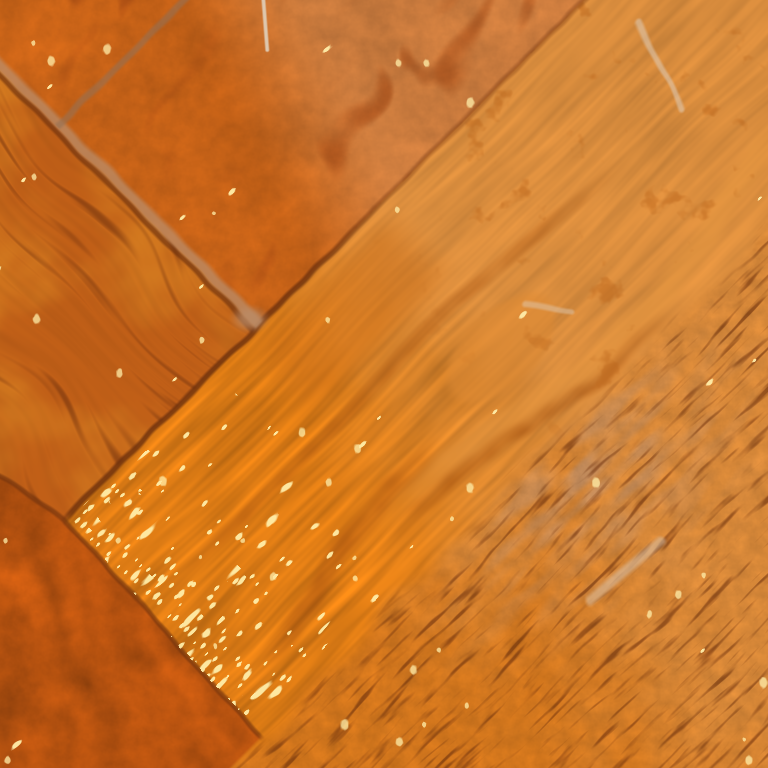
Write a three.js fragment shader that draws this texture.

```glsl
// Varnished herringbone parquet: four boards and a coarse one meet at diagonal seams.
// Diagonal axes (along, across) carry stretched gradient noise for the grain;
// jittered cells add the glints of light on the varnish.
#define MAIN_EDGE 0.24
#define COARSE_EDGE -0.30
#define CROSS_SEAM 0.909
#define GRAIN_DEPTH 0.30
#define PORE_DEPTH 0.62
#define GLINT vec3(1.0, 0.93, 0.66)
#define AMBER vec3(0.86, 0.48, 0.08)
#define TAN vec3(0.85, 0.55, 0.24)
#define RUST vec3(0.75, 0.37, 0.09)
#define UMBER vec3(0.43, 0.19, 0.05)
#define DUST vec3(0.73, 0.55, 0.41)

varying vec2 vUv;

vec2 hash2(vec2 p) {
  p = vec2(dot(p, vec2(127.1, 311.7)), dot(p, vec2(269.5, 183.3)));
  return fract(sin(p) * 43758.55);
}

float noise(vec2 p) {
  vec2 i = floor(p), f = fract(p), s = f * f * f * (f * (f * 6.0 - 15.0) + 10.0);
  vec2 o = vec2(0.0, 1.0);
  float a = dot(hash2(i) * 2.0 - 1.0, f);
  float b = dot(hash2(i + o.yx) * 2.0 - 1.0, f - o.yx);
  float c = dot(hash2(i + o) * 2.0 - 1.0, f - o);
  float d = dot(hash2(i + 1.0) * 2.0 - 1.0, f - 1.0);
  return mix(mix(a, b, s.x), mix(c, d, s.x), s.y);
}

float fbm(vec2 p) {
  float sum = 0.0, amp = 1.0;
  for (int i = 0; i < 4; i++) {
    sum += amp * noise(p);
    p = p * 2.03 + 7.1;
    amp *= 0.55;
  }
  return sum;
}

float line(float d, float w) { return 1.0 - smoothstep(0.2 * w, w, abs(d)); }
float span(float x, float a, float b, float soft) {
  return smoothstep(a - soft, a + soft, x) * (1.0 - smoothstep(b - soft, b + soft, x));
}

float segment(vec2 p, vec2 a, vec2 b, float w) {
  vec2 d = b - a;
  return line(length(p - a - d * clamp(dot(p - a, d) / dot(d, d), 0.0, 1.0)), w);
}

// One jittered, ragged spot per cell; density is the chance that a cell is lit.
float glints(vec2 p, float density) {
  vec2 id = floor(p), r = hash2(id + 3.7);
  vec2 d = fract(p) - 0.5 - (r - 0.5) * 0.4;
  float size = 0.13 + 0.24 * r.x + 0.12 * noise(p * 4.0);
  return (1.0 - smoothstep(size * 0.55, size, length(d))) * step(hash2(id).y, density);
}

void main() {
  vec2 p = vUv;
  float u = p.x + p.y, v = p.y - p.x;
  float wob = 0.006 * noise(p * 24.0);
  float end = p.y + 1.11 * p.x - 0.417 + 0.26 * max(v - MAIN_EDGE, 0.0) + wob;
  float broad = fbm(p * 5.0), fine = fbm(p * 38.0);

  // Main board: straight grain, wavy figure, pale far end
  float gv = v + 0.025 * noise(vec2(u * 3.0, v * 5.0));
  float grain = noise(vec2(u * 3.5, gv * 48.0)) + 0.6 * noise(vec2(u * 7.0, gv * 115.0));
  float pale = smoothstep(0.78, 1.28, u + broad * 0.12 - 0.15 * v);
  vec3 col = mix(AMBER, TAN, pale);
  col *= 1.0 + GRAIN_DEPTH * grain * mix(0.85, 0.45, pale) + 0.07 * broad;
  float wave = -0.215 + 0.035 * cos(6.3 * (u - 0.9)) + 0.02 * noise(vec2(u * 9.0, 2.0));
  float figure = line(v - wave - 0.035, 0.030) * span(u, 0.52, 0.95, 0.08);
  figure += line(v - wave + 0.028, 0.024) * span(u, 0.88, 1.40, 0.10);
  figure += 0.8 * line(gv - 0.012 + 0.08 * max(u - 1.2, 0.0), 0.020) * span(u, 0.55, 1.5, 0.12);
  col = mix(col, vec3(0.65, 0.32, 0.06), 0.60 * min(figure, 1.0) * (0.7 + 0.6 * noise(p * 30.0)));
  col = mix(col, vec3(0.90, 0.59, 0.25), 0.55 * line(v - wave, 0.035) * span(u, 0.9, 1.85, 0.1));
  col = mix(col, vec3(0.77, 0.41, 0.08), 0.45 * span(u, 0.88, 1.22, 0.05) * span(v, 0.06, 0.21, 0.03));
  float knot = length(vec2((u - 1.20) * 0.55, v + 0.105)) + wob;
  col = mix(col, vec3(0.87, 0.54, 0.20), 0.55 * (1.0 - smoothstep(0.06, 0.075, knot)));
  float stain = smoothstep(0.28, 0.55, fbm(p * 17.0)) * smoothstep(1.0, 1.4, u);
  col = mix(col, vec3(0.73, 0.39, 0.10), 0.5 * stain);

  // Coarse board: open pores and dusty worn streaks
  float pores = noise(vec2(u * 9.0, gv * 85.0)) + 0.5 * noise(vec2(u * 22.0, gv * 150.0));
  vec3 coarse = mix(vec3(0.82, 0.46, 0.11), vec3(0.84, 0.53, 0.22), smoothstep(0.6, 1.2, u + broad * 0.3));
  float worn = exp(-pow((u - 1.14) * 4.0, 2.0) - pow((v + 0.40) * 7.0, 2.0));
  coarse = mix(coarse, DUST, worn * smoothstep(-0.25, 0.35, noise(vec2(u * 10.0, v * 38.0))) * 0.75);
  coarse = mix(coarse, UMBER, PORE_DEPTH * smoothstep(0.04, 0.55, pores));
  coarse *= 1.0 + 0.13 * fine;
  col = mix(col, coarse, smoothstep(0.025, -0.025, v - COARSE_EDGE + 0.06 * noise(vec2(u * 6.0, 4.0))));

  // Left board: grain runs down to the right
  float bend = u + 0.10 * noise(vec2(v * 3.5, u * 4.0)) - 0.10 * v * v;
  float rings = noise(vec2(bend * 42.0, v * 3.0)) + 0.5 * noise(vec2(bend * 90.0, v * 6.0));
  vec3 left = mix(RUST, vec3(0.82, 0.47, 0.12), smoothstep(-0.3, 0.4, broad));
  left = mix(left, UMBER, 0.65 * smoothstep(0.08, 0.55, rings)) * (1.0 + 0.10 * rings);
  float beyond = smoothstep(-0.003, 0.003, v - MAIN_EDGE + wob * 0.5);
  col = mix(col, left, beyond);

  // Upper board: red flames, faded toward the top right
  float flame = noise(vec2(p.x * 26.0 - p.y * 13.0, u * 5.0) + 1.5 * noise(p * 9.0));
  vec3 upper = mix(vec3(0.77, 0.38, 0.09), vec3(0.79, 0.48, 0.24), smoothstep(1.08, 1.35, u - 0.35 * (v - 0.4)));
  upper = mix(upper, vec3(0.62, 0.27, 0.07), 0.6 * smoothstep(0.12, 0.5, flame)) * (1.0 + 0.14 * broad + 0.10 * fine);
  float crossing = smoothstep(-0.003, 0.003, u - CROSS_SEAM + wob);
  col = mix(col, upper, beyond * crossing);

  // Lower left board: dark, swirling
  float swirl = noise(vec2(p.x * 24.0 + p.y * 9.0, p.y * 7.0) + 1.3 * noise(p * 8.0));
  vec3 lower = vec3(0.71, 0.32, 0.06) * (1.0 + 0.35 * swirl + 0.12 * fine);
  col = mix(col, lower, smoothstep(0.004, -0.004, end) * smoothstep(-0.004, 0.004, v - COARSE_EDGE));

  // Seams and scratches
  float edge = line(v - MAIN_EDGE + wob, 0.009) * smoothstep(0.39, 0.43, u);
  col = mix(col, UMBER, edge * mix(0.8, 0.35, smoothstep(1.0, 1.3, u)));
  col = mix(col, DUST, 0.75 * line(u - CROSS_SEAM - 0.006 + wob, 0.016) * beyond);
  col = mix(col, UMBER, 0.65 * line(u - CROSS_SEAM + 0.008 + wob, 0.008) * beyond);
  col = mix(col, DUST * 0.8, 0.6 * line(v - 0.76 + wob, 0.010) * crossing);
  col = mix(col, UMBER, 0.6 * line(end, 0.008) * smoothstep(-0.31, -0.29, v));
  col = mix(col, DUST, 0.7 * line(length((p - vec2(0.325, 0.585)) * vec2(1.0, 1.4)), 0.03));
  float scratch = segment(p, vec2(0.343, 1.0), vec2(0.348, 0.935), 0.004);
  scratch += 0.6 * segment(p + wob, vec2(0.83, 0.97), vec2(0.89, 0.86), 0.006);
  scratch += 0.5 * segment(p + wob, vec2(0.685, 0.605), vec2(0.745, 0.595), 0.006);
  scratch += 0.5 * segment(p + wob, vec2(0.77, 0.22), vec2(0.86, 0.295), 0.010);
  col = mix(col, vec3(0.87, 0.78, 0.68), min(scratch, 1.0));

  // Varnish glints: long streaks at the board end, stray specks elsewhere
  float rim = smoothstep(0.0, 0.008, end) * exp(-max(end, 0.0) * 9.0) * span(v, -0.27, 0.23, 0.01);
  float shine = glints(vec2(u * 17.0 + noise(p * 20.0), v * 48.0), rim * 1.1);
  shine += glints(vec2(u * 32.0, v * 70.0 + 5.0), rim * 0.8);
  float low = 1.0 - smoothstep(0.15, 0.75, p.y);
  shine += 0.8 * glints(p * vec2(55.0, 42.0), 0.008 + 0.035 * low * span(p.x, 0.15, 0.55, 0.1));
  col = mix(col, GLINT, min(shine, 1.0) * 0.95);
  gl_FragColor = vec4(clamp(col, 0.0, 1.0), 1.0);
}
```
